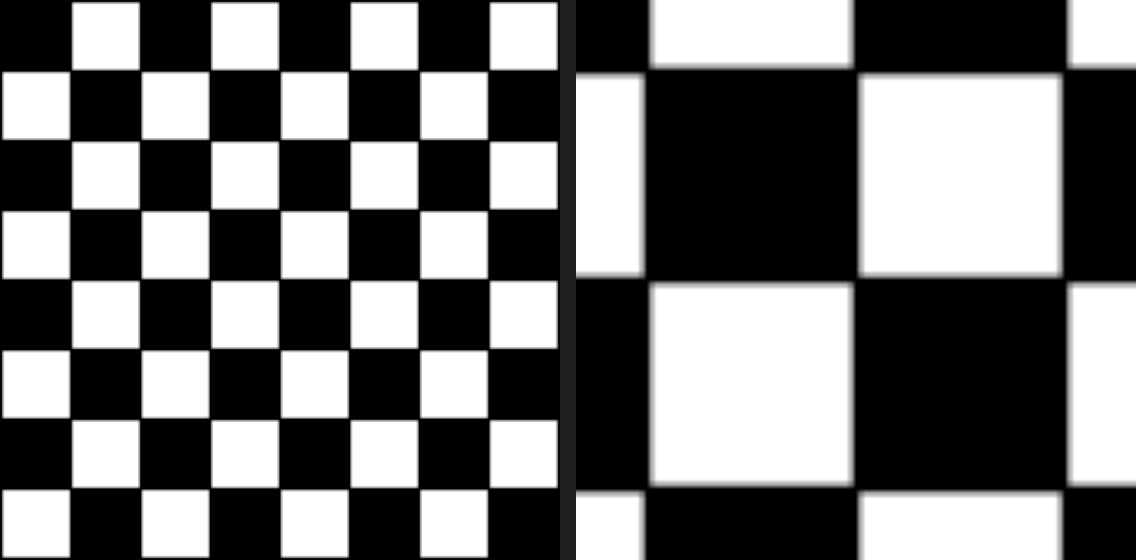
Left: the whole. Right: its middle third, enlarged.
A WebGL 1 fragment shader for this pattern:

```glsl
precision highp float;
// Checkerboard of 8 by 8 cells: white squares on black, inside a thin black frame.
// Each white square is slightly smaller than its cell, with soft greyish edges.
// Coverage is taken per axis from the cell centre; the black frame tiles cleanly.

uniform vec2 u_resolution;

// Brightness across one axis, from the distance to the cell centre in cell units.
float edgeProfile(float dist, float pixel) {
    float halfBlur = max(0.016, pixel);
    float core = 1.0 - smoothstep(0.490 - halfBlur, 0.490 + halfBlur, dist);
    float greyRim = smoothstep(0.450, 0.475, dist);
    return core * (1.0 - 0.28 * greyRim);
}

void main() {
    vec2 uv = gl_FragCoord.xy / u_resolution;

    // The board is a little smaller than the canvas, leaving the frame around it.
    float cellsPerCanvas = 8.0 / 0.9948;
    vec2 board = (uv - 0.5) * cellsPerCanvas + 4.0;
    vec2 cell = clamp(floor(board), 0.0, 7.0);
    vec2 dist = abs(board - cell - 0.5);

    // The lower left cell is white, and colours alternate from there.
    float isWhite = 1.0 - mod(cell.x + cell.y, 2.0);
    vec2 pixel = cellsPerCanvas / u_resolution;
    float square = edgeProfile(dist.x, pixel.x) * edgeProfile(dist.y, pixel.y);

    gl_FragColor = vec4(vec3(isWhite * square), 1.0);
}
```
